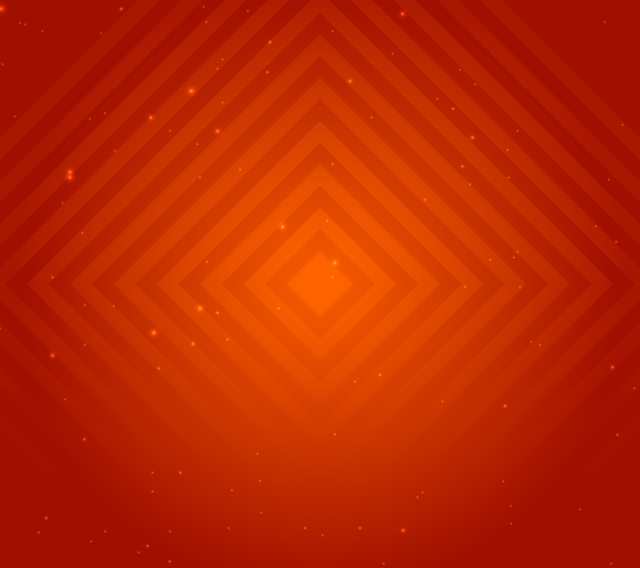
Reproduce this background procedurally as a Shadertoy shader.

```glsl
// Warm orange glow over deep red, crossed by concentric diamond bands
// that fade towards the bottom, with small glowing sparks scattered on top.
// Bands repeat an L1 distance; sparks come from a hashed loop.

float hash(float n) {
    return fract(sin(n * 12.9898) * 43758.5453);
}

// 1 on the lighter bands, 0 between them
float diamondBands(vec2 p, float pixel) {
    const float period = 0.0762;
    float d = clamp(abs(p.x) + abs(p.y), 0.0396, 0.84);
    float wave = abs(fract((d - 0.0396) / period) - 0.5);
    float soft = pixel / period;
    return smoothstep(0.25 - soft, 0.25 + soft, wave);
}

// Summed light of all sparks: x = small core, y = wide halo
vec2 sparks(vec2 p, float aspect) {
    vec2 light = vec2(0.0);
    for (int i = 0; i < 115; i++) {
        float id = float(i) + 1.0;
        vec2 pos = vec2(hash(id), hash(id + 217.3)) - 0.5;
        pos.x *= aspect;
        float size = mix(0.25, 1.0, pow(hash(id + 531.7), 5.0));
        float r = length(p - pos);
        float core = 0.0014 + 0.0012 * size;
        float halo = 0.0075 * size;
        light.x += exp(-r * r / (core * core)) * (0.5 + 0.5 * size);
        light.y += exp(-r * r / (halo * halo)) * size;
    }
    return light;
}

void mainImage(out vec4 fragColor, in vec2 fragCoord) {
    float pixel = 1.0 / iResolution.y;
    float aspect = iResolution.x / iResolution.y;
    vec2 p = (fragCoord - 0.5 * iResolution.xy) * pixel;

    // Round glow, modulated by the bands
    float glow = 0.97 * (1.0 - length(p) / 0.54);
    float bandFade = smoothstep(-0.38, 0.12, p.y);
    float heat = max(glow, 0.0);
    heat += (diamondBands(p, pixel) - 0.35) * 0.14 * bandFade;
    heat = clamp(heat, 0.0, 1.0);

    vec3 deepRed = vec3(0.63, 0.06, 0.0);
    vec3 orange = vec3(1.0, 0.39, 0.0);
    vec3 color = mix(deepRed, orange, heat);

    // Sparks turn from red to yellow where the glow is hotter
    vec2 light = sparks(p, aspect);
    color += light.x * mix(vec3(0.35, 0.25, 0.12), vec3(0.3, 0.36, 0.1), heat);
    color += light.y * vec3(0.26, 0.12, 0.03);

    fragColor = vec4(clamp(color, 0.0, 1.0), 1.0);
}
```
